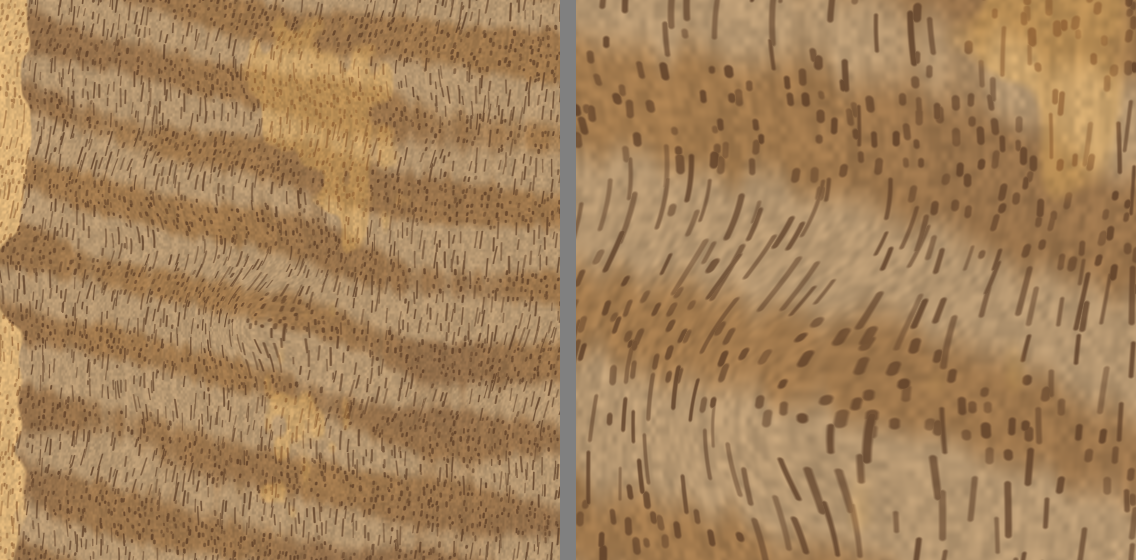
Left, the full canvas; right, a detail of the centre.
This texture is drawn by a WebGL 2 fragment shader. Its source:

```glsl
#version 300 es
precision highp float;

uniform vec2 u_resolution;
out vec4 fragColor;

float hash(vec2 p) {
  return fract(sin(dot(p, vec2(127.1, 311.7))) * 43758.5453);
}

float noise(vec2 p) {
  vec2 i = floor(p), f = fract(p);
  f = f * f * (3.0 - 2.0 * f);
  return mix(mix(hash(i), hash(i + vec2(1, 0)), f.x),
             mix(hash(i + vec2(0, 1)), hash(i + vec2(1, 1)), f.x), f.y);
}

// Curly figure: 0 in the dark bands, 1 in the pale ones
float figure(vec2 p) {
  float drop = 0.34 * p.x - 0.13 * p.x * p.x;
  float sway = 0.05 * (noise(p * vec2(4.0, 3.0) + 7.0) - 0.5);
  float wave = cos(6.2832 * (p.y + drop + sway - 0.767) / 0.135);
  float patchy = 1.7 * (noise(p * vec2(5.0, 9.0) + 31.0) - 0.5);
  float comb = 0.7 * (noise(p * vec2(75.0, 16.0)) - 0.5);
  return smoothstep(-0.65, 0.75, wave + patchy + comb);
}

// Bends the vertical grain, with a swirl below the middle
vec2 bendGrain(vec2 p) {
  vec2 swirl = p - vec2(0.44, 0.42);
  float shift = -0.1 * p.y + 0.03 * (noise(p * vec2(4.0, 9.0)) - 0.5);
  shift += 0.035 * exp(-dot(swirl, swirl) * 170.0);
  return vec2(p.x + shift, p.y);
}

// Scattered capsules; pale selects the kind of band they grow in
float pores(vec2 p, vec2 cell, vec2 halfLength, vec2 radius, float pale) {
  vec2 id = floor(p / cell);
  float soft = max(0.0009, 0.8 / u_resolution.y);
  float cover = 0.0;
  for (int j = -1; j <= 1; j++) {
    for (int i = -1; i <= 1; i++) {
      vec2 c = id + vec2(i, j);
      vec2 centre = (c + vec2(hash(c + 3.7), hash(c + 9.2))) * cell;
      // Undo the average lean to look up the band under the pore
      float band = figure(centre + vec2(0.1 * centre.y, 0.0));
      float chance = 0.76 * mix(1.0 - band, band, pale);
      if (hash(c + 17.3) > chance) continue;
      vec2 d = p - centre;
      d.x -= d.y * 0.22 * (hash(c + 5.1) - 0.5);
      d.y -= clamp(d.y, -1.0, 1.0) * 0.0;
      float reach = mix(halfLength.x, halfLength.y, hash(c + 23.9));
      float width = mix(radius.x, radius.y, hash(c + 41.3));
      d.y = max(abs(d.y) - reach, 0.0);
      float ink = 1.0 - smoothstep(-soft, soft, length(d) - width);
      cover = max(cover, ink * mix(0.55, 1.0, hash(c + 61.7)));
    }
  }
  return cover;
}

// Golden sapwood: x is the inner patches, y the left edge
vec2 sapwood(vec2 p) {
  float ragged = 0.6 * noise(p * vec2(10.0, 8.0) + 4.0)
               + 0.4 * noise(p * vec2(42.0, 25.0)) - 0.5;
  float column = exp(-pow((p.x - 0.53) / 0.1, 2.0));
  vec2 q = p - vec2(0.59, 0.81);
  q.x += 0.25 * q.y;
  float blob = 1.0 - length(q / vec2(0.1, 0.18));
  float inner = max(0.6 * blob, 0.3 * column - 0.46) + 0.9 * ragged;
  float gap = 0.06 * exp(-pow((p.y - 0.5) / 0.06, 2.0));
  float edge = 0.044 - gap + 0.05 * ragged - p.x;
  return vec2(smoothstep(-0.02, 0.1, inner), smoothstep(-0.002, 0.005, edge));
}

void main() {
  vec2 p = gl_FragCoord.xy / u_resolution.y;
  vec2 grain = bendGrain(p);
  float band = figure(p);
  vec2 sap = sapwood(p);

  // Heartwood bands with slow drifts of warmth
  vec3 dark = mix(vec3(0.57, 0.43, 0.29), vec3(0.64, 0.48, 0.30),
                  noise(p * vec2(5.0, 7.0) + 50.0));
  vec3 color = mix(dark, vec3(0.71, 0.59, 0.44), band);

  // Pale sapwood
  vec3 gold = mix(vec3(0.73, 0.56, 0.33), vec3(0.81, 0.65, 0.42), band);
  color = mix(color, gold, 0.88 * sap.x);
  color = mix(color, vec3(0.86, 0.70, 0.47), sap.y);

  // Fine cells and long fibres
  float cells = noise(grain * vec2(260.0, 190.0)) - 0.5;
  float fibres = noise(grain * vec2(170.0, 16.0)) - 0.5;
  color *= 1.0 + 0.15 * cells + 0.09 * fibres;

  // Long pores in pale bands, short ones in dark bands
  float streaks = pores(grain, vec2(0.0115, 0.031), vec2(0.005, 0.016),
                        vec2(0.0011, 0.0019), 1.0);
  float dots = pores(grain, vec2(0.0125), vec2(0.0005, 0.0035),
                     vec2(0.0017, 0.0026), 0.0);
  float gilded = max(sap.x, sap.y);
  vec3 poreColor = mix(vec3(0.36, 0.24, 0.15), vec3(0.52, 0.33, 0.17), gilded);
  color = mix(color, poreColor, max(streaks, dots) * mix(0.82, 0.65, gilded));

  fragColor = vec4(color, 1.0);
}
```
